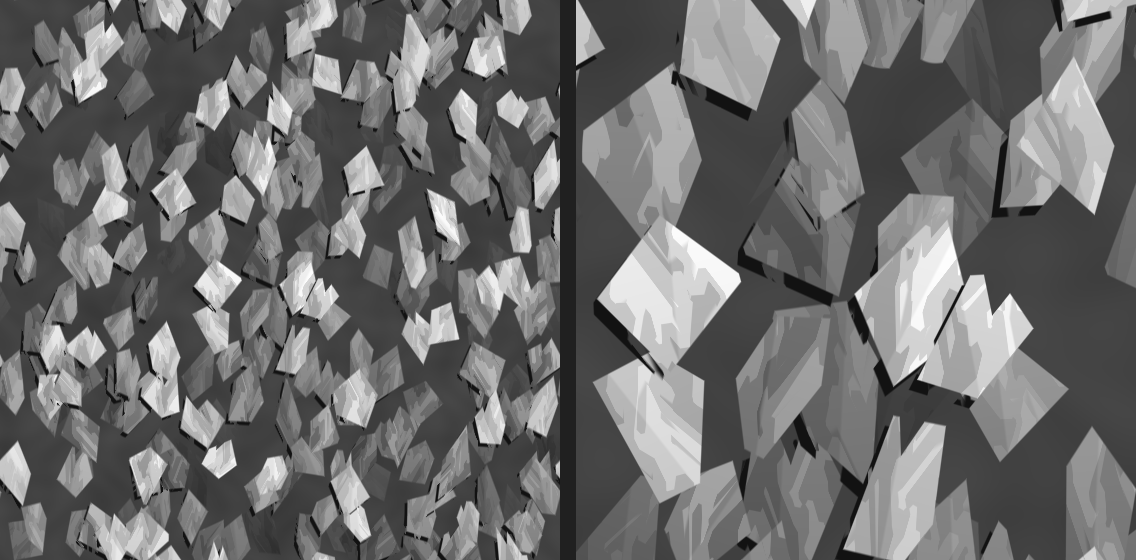
Left, the full canvas; right, a detail of the centre.
A WebGL 2 fragment shader for this texture:

```glsl
#version 300 es
precision highp float;
// Pale angular stone chips scattered over a dark ground, in grey tones.
// Each layer is a wrapping grid of jittered polygons cut from half planes;
// folded triangle waves give every chip its jagged, flat-toned facets.

uniform vec2 u_resolution;
out vec4 fragColor;

const float TAU = 6.2831853;
const int LAYERS = 4;
const float GRID[LAYERS] = float[](8.0, 10.0, 10.0, 9.0);        // cells per side
const float DENSITY[LAYERS] = float[](0.70, 0.74, 0.74, 0.80);   // share of cells filled
const float TONE[LAYERS] = float[](0.28, 0.43, 0.54, 0.75);      // mean grey of chips
const float CONTRAST[LAYERS] = float[](0.03, 0.09, 0.12, 0.13);  // facet strength
const float GROUND_TONE = 0.25;
const float SHADOW_TONE = 0.07;
const vec2 SHADOW_SHIFT = vec2(-0.005, -0.006);
const float SHADOW_CHANCE = 0.55;
const vec2 CHIP_MIN = vec2(0.021, 0.037);   // half width, half height
const vec2 CHIP_MAX = vec2(0.031, 0.051);
const float MAX_TILT = 0.45;
const float REACH = 1.5;                    // longest corner, in chip units

float hash1(vec3 p) {
    p = fract(p * 0.1031);
    p += dot(p, p.zyx + 31.32);
    return fract((p.x + p.y) * p.z);
}

vec2 hash2(vec3 p) {
    return vec2(hash1(p), hash1(p + vec3(17.3, 41.7, 5.9)));
}

vec2 triangleWave(vec2 x) {
    return abs(fract(x) - 0.5) * 4.0 - 1.0;
}

// Jagged streaks in -1..1, longer in y than in x.
float streaks(vec2 q, float seed) {
    vec2 w = q * vec2(0.55, 0.38) + seed * vec2(13.7, 29.1);
    w += 0.20 * triangleWave(w.yx * 1.3 + seed);
    w += 0.09 * triangleWave(w.yx * 3.1 + q.x * 0.4);
    vec2 t = triangleWave(w);
    return 0.6 * t.x + 0.4 * t.y;
}

// Irregular polygon of four to six sides, some with a notched top.
float chipDistance(vec2 q, vec3 id) {
    float sides = 4.0 + floor(hash1(id + 3.1) * 2.6);
    float d = length(q) - REACH;
    for (float i = 0.0; i < 6.0; i++) {
        if (i >= sides) break;
        vec2 r = hash2(id + vec3(i * 7.1, 2.3, i * 3.7));
        float angle = TAU * (i + 0.5 + 0.55 * (r.x - 0.5)) / sides;
        d = max(d, dot(q, vec2(cos(angle), sin(angle))) - mix(0.68, 1.02, r.y));
    }
    vec2 notch = hash2(id + 8.4);
    if (notch.x > 0.72) {
        d = max(d, 0.6 * (q.y - 0.35 - 1.6 * abs(q.x - notch.y + 0.5)));
    }
    return d;
}

// Flat patches, one ridge and a faint slope.
float chipTone(vec2 q, vec3 id, int layer, float blur) {
    vec2 r = hash2(id + 11.9);
    float patches = streaks(q, r.x);
    float angle = (r.y - 0.5) * 1.2;
    float ridge = dot(q, vec2(cos(angle), sin(angle))) - 0.5 * (r.x - 0.5);
    float lit = smoothstep(-blur, blur, patches - 0.28);
    float dim = smoothstep(-blur, blur, -patches - 0.34);
    float side = smoothstep(-blur, blur, ridge) - 0.5;
    float rough = mix(0.35, 1.15, hash1(id + 15.2));
    float base = TONE[layer] + 0.13 * (hash1(id + 19.6) - 0.5);
    return base + CONTRAST[layer] * (rough * (lit - dim) + 0.45 * side) + 0.02 * q.y;
}

float groundTone(vec2 uv) {
    vec2 a = TAU * uv;
    float swell = sin(3.0 * a.x + 2.0 * sin(2.0 * a.y)) * sin(4.0 * a.y + 1.5 * sin(3.0 * a.x));
    float ripple = sin(9.0 * a.x + 2.0 * sin(7.0 * a.y)) * sin(8.0 * a.y + 2.0 * sin(5.0 * a.x));
    return GROUND_TONE + 0.018 * swell + 0.012 * ripple;
}

void main() {
    vec2 uv = gl_FragCoord.xy / u_resolution;
    float pixel = 1.0 / min(u_resolution.x, u_resolution.y);
    float grey = groundTone(uv);

    for (int layer = 0; layer < LAYERS; layer++) {
        float n = GRID[layer];
        vec2 cell = floor(uv * n);
        for (int k = 0; k < 9; k++) {
            vec2 home = cell + vec2(k % 3 - 1, k / 3 - 1);
            vec3 id = vec3(mod(home, n) * 3.7 + 1.3, float(layer) * 23.0 + 4.1);
            if (hash1(id) > DENSITY[layer]) continue;

            // Chip frame: centre, lean and size.
            vec2 p = uv - (home + 0.5 + 0.8 * (hash2(id + 1.7) - 0.5)) / n;
            vec2 size = mix(CHIP_MIN, CHIP_MAX, hash2(id + 5.5));
            if (length(p) > REACH * size.y + 0.012) continue;
            float tilt = MAX_TILT * (2.0 * hash1(id + 6.8) - 1.0);
            mat2 turn = mat2(cos(tilt), sin(tilt), -sin(tilt), cos(tilt));
            vec2 q = turn * p / size;
            float blur = 0.8 * pixel / size.x;

            // Broken black sliver beside the chip.
            if (layer > 0 && hash1(id + 9.3) < SHADOW_CHANCE) {
                float shade = chipDistance(turn * (p - SHADOW_SHIFT) / size, id);
                float broken = smoothstep(-0.1, 0.1, streaks(q * 1.4, hash1(id + 7.7)) + 0.05);
                grey = mix(grey, SHADOW_TONE, broken * (1.0 - smoothstep(-blur, blur, shade)));
            }
            float d = chipDistance(q, id);
            float cover = 1.0 - smoothstep(-blur, blur, d);
            grey = mix(grey, chipTone(q, id, layer, 2.0 * blur), cover);
        }
    }
    fragColor = vec4(vec3(clamp(grey, 0.0, 1.0)), 1.0);
}
```
